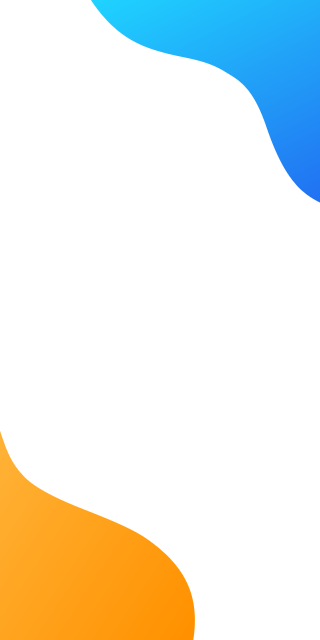
A WebGL 2 fragment shader for this background:

```glsl
#version 300 es
precision highp float;
// Two wavy colour blobs in opposite corners of a white canvas.
// Each outline is a smooth chain of cubic Hermite spans; each fill is a
// linear gradient, and the edge is softened over one pixel.

#define CANVAS       vec2(1.0, 2.0)
#define PAPER        vec3(1.0)
#define CYAN         vec3(0.12, 0.83, 1.00)
#define AZURE        vec3(0.13, 0.63, 0.97)
#define ROYAL_BLUE   vec3(0.13, 0.44, 0.95)
#define AMBER        vec3(1.00, 0.695, 0.21)
#define DEEP_ORANGE  vec3(1.00, 0.57, 0.00)
#define BLUE_START   vec2(0.284, 2.0)
#define BLUE_AXIS    vec2(0.398, -0.796)
#define ORANGE_START vec2(0.0, 0.594)
#define ORANGE_AXIS  vec2(0.664, -0.44)

uniform vec2 u_resolution;
out vec4 fragColor;

// Hermite span between knots (position, value, slope), linear outside.
float span(float x, vec3 a, vec3 b) {
    float width = b.x - a.x;
    float inside = clamp(x, a.x, b.x);
    float t = (inside - a.x) / width;
    float s = 1.0 - t;
    float curve = mix(a.y, b.y, t * t * (3.0 - 2.0 * t))
                + width * t * s * (a.z * s - b.z * t);
    return curve + (x - inside) * (x < a.x ? a.z : b.z);
}

// Depth of the blue blob below the top edge, for each x.
float blueDepth(float x) {
    vec3 start    = vec3(0.284, 0.000, 1.50);
    vec3 shelf    = vec3(0.521, 0.167, 0.26);
    vec3 shoulder = vec3(0.703, 0.224, 0.62);
    vec3 drop     = vec3(0.833, 0.398, 2.95);
    vec3 end      = vec3(1.000, 0.633, 0.50);
    if (x < shelf.x) return span(x, start, shelf);
    if (x < shoulder.x) return span(x, shelf, shoulder);
    if (x < drop.x) return span(x, shoulder, drop);
    return span(x, drop, end);
}

// Reach of the orange blob from the left edge, for each y.
float orangeReach(float y) {
    vec3 base     = vec3(0.000, 0.604, 0.15);
    vec3 bulge    = vec3(0.060, 0.609, 0.00);
    vec3 shoulder = vec3(0.318, 0.456, -1.45);
    vec3 slope    = vec3(0.409, 0.260, -2.55);
    vec3 hollow   = vec3(0.508, 0.078, -1.00);
    vec3 tip      = vec3(0.654, 0.000, -0.35);
    if (y < bulge.x) return span(y, base, bulge);
    if (y < shoulder.x) return span(y, bulge, shoulder);
    if (y < slope.x) return span(y, shoulder, slope);
    if (y < hollow.x) return span(y, slope, hollow);
    return span(y, hollow, tip);
}

// Pixel coverage of the region where the field is positive.
float coverage(float field) {
    float perPixel = length(vec2(dFdx(field), dFdy(field)));
    return clamp(field / max(perPixel, 1e-6) + 0.5, 0.0, 1.0);
}

float along(vec2 p, vec2 start, vec2 axis) {
    return clamp(dot(p - start, axis) / dot(axis, axis), 0.0, 1.0);
}

void main() {
    vec2 p = gl_FragCoord.xy / u_resolution * CANVAS;

    // Fills
    float blueT = along(p, BLUE_START, BLUE_AXIS);
    vec3 blue = mix(mix(CYAN, AZURE, min(blueT * 2.0, 1.0)),
                    ROYAL_BLUE, max(blueT * 2.0 - 1.0, 0.0));
    vec3 orange = mix(AMBER, DEEP_ORANGE, along(p, ORANGE_START, ORANGE_AXIS));

    // Blobs over the paper
    vec3 color = mix(PAPER, blue, coverage(blueDepth(p.x) - (CANVAS.y - p.y)));
    color = mix(color, orange, coverage(orangeReach(p.y) - p.x));
    fragColor = vec4(color, 1.0);
}
```
